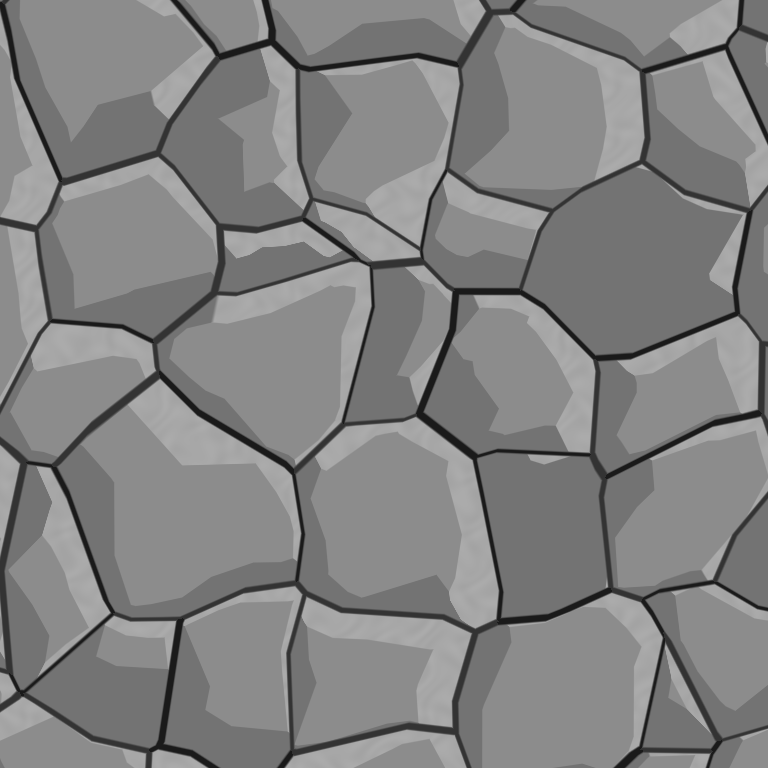
Reproduce this texture procedurally as a WebGL 1 fragment shader.

```glsl
precision highp float;
uniform vec2 u_resolution;

const float STONES = 5.1;          // grid cells across the canvas
const float JITTER = 0.9;
const float SIZE_SPREAD = 0.5;     // weight range, makes large and small stones
const float KINK = 0.012;          // bend of the joints
const float SEGMENT = 0.085;       // length of one straight facet side
const float LIT_WIDTH = 0.090;
const float SHADE_WIDTH = 0.125;
const float SHADED_STONES = 0.06;  // share of stones fully in shade
const float CRACK_MIN = 0.0014;    // half widths
const float CRACK_MAX = 0.0043;
const float FRINGE = 0.0012;
const float GRAIN = 0.016;
const vec2 LIGHT = vec2(0.83, 0.56);

const float FACE_TONE = 0.55;
const float LIT_TONE = 0.655;
const float SHADE_TONE = 0.45;
const float FRINGE_TONE = 0.31;
const float CRACK_DARK = 0.10;
const float CRACK_SOFT = 0.20;

float hash(vec2 p) {
  return fract(sin(dot(p, vec2(127.1, 311.7))) * 4375.85);
}

// Triangle wave in -1..1
float zigzag(float x) {
  return abs(fract(x) - 0.5) * 4.0 - 1.0;
}

// Straight-line interpolation between random heights
float brokenLine(float x, float seed) {
  float i = floor(x);
  return mix(hash(vec2(i, seed)), hash(vec2(i + 1.0, seed)), x - i);
}

vec2 site(vec2 id) {
  vec2 offset = vec2(hash(id + 3.7), hash(id + 19.3)) - 0.5;
  return id + 0.5 + JITTER * offset;
}

// Weighted squared distance; its borders stay straight
float power(vec2 q, vec2 id) {
  vec2 d = q - site(id);
  return dot(d, d) - SIZE_SPREAD * hash(id + 41.9);
}

float mottle(vec2 p) {
  vec2 w = p + 0.010 * sin(p.yx * vec2(91.0, 73.0));
  float s = sin(w.x * 150.0 + 2.0 * sin(w.y * 83.0));
  s += sin(w.y * 190.0 - w.x * 120.0 + 1.7 * sin(w.x * 107.0));
  return 0.5 * s;
}

void main() {
  float side = min(u_resolution.x, u_resolution.y);
  vec2 p = gl_FragCoord.xy / side;
  float aa = 0.75 / side;

  // Angular warp turns straight joints into broken lines
  vec2 bent = p;
  bent.x += KINK * zigzag(p.y * 3.1 + p.x * 0.9 + 0.2);
  bent.y += KINK * zigzag(p.x * 3.7 - p.y * 1.2 + 0.6);
  vec2 q = bent * STONES;

  // Find the stone
  vec2 cell = floor(q);
  vec2 home = cell;
  float homePower = 1e5;
  for (int j = -2; j <= 2; j++) {
    for (int i = -2; i <= 2; i++) {
      vec2 id = cell + vec2(float(i), float(j));
      float w = power(q, id);
      if (w < homePower) {
        homePower = w;
        home = id;
      }
    }
  }

  // Measure joints and the bevel along each side
  float crack = 1.0;
  float crackTone = CRACK_DARK;
  float litGap = -1.0;
  float shadeGap = hash(home + 67.1) < SHADED_STONES ? 0.02 : -1.0;
  for (int j = -2; j <= 2; j++) {
    for (int i = -2; i <= 2; i++) {
      if (i == 0 && j == 0) continue;
      vec2 id = home + vec2(float(i), float(j));
      vec2 span = site(id) - site(home);
      float len = length(span);
      vec2 n = span / len;
      float dist = (power(q, id) - homePower) / (2.0 * len * STONES);

      float joint = hash(home + id + 0.37);
      float gap = dist - mix(CRACK_MIN, CRACK_MAX, joint);
      if (gap < crack) {
        crack = gap;
        crackTone = mix(CRACK_DARK, CRACK_SOFT, step(0.42, fract(joint * 7.3)));
      }

      float facing = dot(n, LIGHT);
      float seed = hash(home * 1.7 + id * 2.3);
      float along = dot(bent, vec2(-n.y, n.x)) / SEGMENT;
      float width = brokenLine(along, seed * 50.0) * (0.15 + 0.85 * seed);
      width *= smoothstep(0.0, 0.5, abs(facing));
      if (facing > 0.0) litGap = max(litGap, width * LIT_WIDTH - dist);
      else shadeGap = max(shadeGap, width * SHADE_WIDTH - dist);
    }
  }

  // Paint face, bevels and cracks
  float shade = smoothstep(-aa, aa, shadeGap);
  float lit = smoothstep(-aa, aa, min(litGap, litGap - shadeGap));
  float tone = mix(FACE_TONE, SHADE_TONE, shade);
  tone = mix(tone, LIT_TONE + GRAIN * mottle(p), lit);
  tone = mix(FRINGE_TONE, tone, smoothstep(0.0, FRINGE + aa, crack));
  tone = mix(crackTone, tone, smoothstep(-aa, aa, crack));
  gl_FragColor = vec4(vec3(tone), 1.0);
}
```
